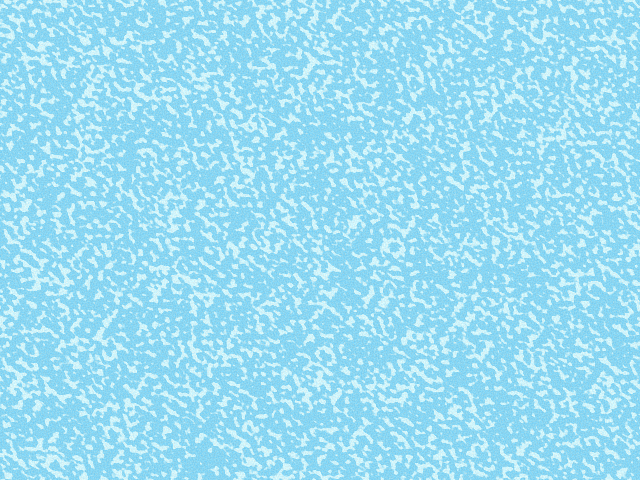
This texture is drawn by a Shadertoy shader. Its source:

```glsl
const vec3 BASE_BLUE = vec3(0.535, 0.836, 0.948);
const vec3 FLECK_WHITE = vec3(0.820, 0.957, 0.982);

// Frequencies are in cells per canvas height
const float FLECK_FREQ = 82.0;
const float FLECK_STRETCH = 1.35;
const float FLECK_ANGLE = -0.62;
const float DETAIL_RATIO = 1.9;
const float DETAIL_WEIGHT = 0.45;
const float CLUSTER_FREQ = 13.0;
const float CLUSTER_WEIGHT = 0.25;
const float FLECK_LEVEL = 0.15;
const float EDGE_SOFTNESS = 0.11;

const float GRAIN_FREQ = 330.0;
const vec3 GRAIN_LIGHT = vec3(0.10, 0.08, 0.05);
const vec3 GRAIN_TINT = vec3(0.10, -0.01, -0.08);

mat2 rotation(float angle) {
    float c = cos(angle), s = sin(angle);
    return mat2(c, -s, s, c);
}

// Unit gradient from an integer hash of the lattice point
vec2 latticeGradient(vec2 cell) {
    uvec2 q = uvec2(ivec2(cell)) * uvec2(1597334673u, 3812015801u);
    uint h = q.x ^ q.y;
    h = (h ^ (h >> 16)) * 2146121005u;
    h = (h ^ (h >> 15)) * 2221713035u;
    h ^= h >> 16;
    float angle = 6.28319 * float(h & 65535u) / 65536.0;
    return vec2(cos(angle), sin(angle));
}

float gradientNoise(vec2 p) {
    vec2 cell = floor(p), f = p - cell;
    vec2 fade = f * f * f * (f * (f * 6.0 - 15.0) + 10.0);
    vec2 e = vec2(1.0, 0.0);
    float a = dot(latticeGradient(cell), f);
    float b = dot(latticeGradient(cell + e.xy), f - e.xy);
    float c = dot(latticeGradient(cell + e.yx), f - e.yx);
    float d = dot(latticeGradient(cell + e.xx), f - e.xx);
    return mix(mix(a, b, fade.x), mix(c, d, fade.x), fade.y);
}

// Coverage of the slanted flecks, 0 to 1
float fleckMask(vec2 uv) {
    vec2 p = rotation(FLECK_ANGLE) * uv * FLECK_FREQ;
    p.x /= FLECK_STRETCH;
    float field = gradientNoise(p);
    field += DETAIL_WEIGHT * gradientNoise(rotation(0.9) * p * DETAIL_RATIO + 37.0);
    field += CLUSTER_WEIGHT * gradientNoise(uv * CLUSTER_FREQ + 91.0);
    return smoothstep(FLECK_LEVEL - EDGE_SOFTNESS, FLECK_LEVEL + EDGE_SOFTNESS, field);
}

// Fine brightness and hue speckle
vec3 grain(vec2 uv) {
    vec2 p = rotation(0.4) * uv * GRAIN_FREQ;
    return GRAIN_LIGHT * gradientNoise(p) + GRAIN_TINT * gradientNoise(p + 517.3);
}

void mainImage(out vec4 fragColor, in vec2 fragCoord) {
    vec2 uv = fragCoord / iResolution.y;
    vec3 color = mix(BASE_BLUE, FLECK_WHITE, fleckMask(uv)) + grain(uv);
    fragColor = vec4(clamp(color, 0.0, 1.0), 1.0);
}
```
